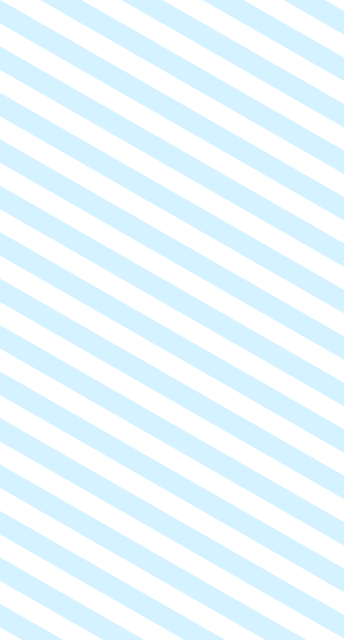
This pattern is drawn by a Shadertoy shader. Its source:

```glsl
const vec3 WHITE = vec3(1.0);
const vec3 PALE_BLUE = vec3(0.83, 0.95, 1.0);

const float STRIPES_PER_HEIGHT = 13.776; // counted down the left edge
const float SLOPE = 0.573;               // fall per unit of width
const float BLUE_SHARE = 0.506;          // blue part of each repeat
const float FIRST_CENTER = 0.249;        // in repeats below the top left corner

// Signed distance to the nearest stripe, negative inside.
float stripeDistance(vec2 p, float slope, float period, float share, float center) {
    float repeats = (p.y - slope * p.x) / period - center;
    float offset = abs(fract(repeats + 0.5) - 0.5);
    float perpendicular = period / sqrt(1.0 + slope * slope);
    return (offset - 0.5 * share) * perpendicular;
}

// Antialiased coverage of a shape from its signed distance.
float coverage(float dist, float pixel) {
    return 1.0 - smoothstep(-0.7 * pixel, 0.7 * pixel, dist);
}

void mainImage(out vec4 fragColor, in vec2 fragCoord) {
    // Canvas heights, measured from the top left corner
    float pixel = 1.0 / iResolution.y;
    vec2 p = vec2(fragCoord.x, iResolution.y - fragCoord.y) * pixel;

    float dist = stripeDistance(p, SLOPE, 1.0 / STRIPES_PER_HEIGHT, BLUE_SHARE, FIRST_CENTER);
    vec3 color = mix(WHITE, PALE_BLUE, coverage(dist, pixel));
    fragColor = vec4(color, 1.0);
}
```
